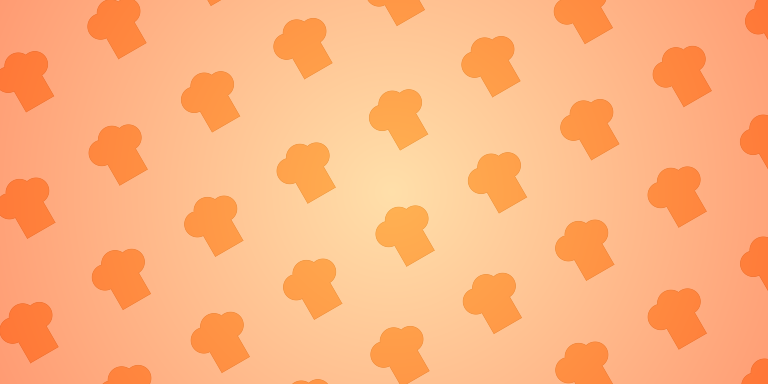
Give the GLSL for this pattern, as a Shadertoy shader.

```glsl
// Tilted chef hats on a sheared lattice over a warm radial gradient.
// Each hat is a union of three discs and a box; rows drift by smooth bumps.
// All lengths are in canvas heights.

const vec2 COLUMN_STEP = vec2(0.2406, 0.1385);
const float ROW_STEP = 0.3177;
const vec2 FIRST_HAT = vec2(0.0651, 0.7891);
const float TILT = 0.5236;

float bump(float x, float centre, float sharpness) {
    float d = x - centre;
    return exp(-sharpness * d * d);
}

float discDistance(vec2 p, vec2 centre, float radius) {
    return length(p - centre) - radius;
}

float boxDistance(vec2 p, vec2 halfSize) {
    vec2 q = abs(p) - halfSize;
    return length(max(q, 0.0)) + min(max(q.x, q.y), 0.0);
}

vec2 rotate(vec2 p, float angle) {
    float c = cos(angle), s = sin(angle);
    return vec2(c * p.x + s * p.y, c * p.y - s * p.x);
}

// Upright hat, mirrored about its axis.
float hatDistance(vec2 p) {
    float band = boxDistance(p - vec2(0.0, -0.0228), vec2(0.0427, 0.0488));
    float crown = discDistance(p, vec2(0.0, 0.0427), 0.0365);
    float sides = discDistance(vec2(abs(p.x), p.y), vec2(0.0401, 0.0258), 0.0346);
    return min(band, min(crown, sides));
}

// Centre of a hat; cell holds column and row, rows counted downward.
vec2 hatCentre(vec2 cell) {
    float row = cell.y;
    vec2 drift = vec2(0.0031 * row + 0.0195 * bump(row, 2.9, 1.6),
                      -0.0208 * bump(row, 1.7, 1.0));
    return FIRST_HAT + COLUMN_STEP * cell.x - vec2(0.0, ROW_STEP * row) + drift;
}

// Distance to the nearest hat among the neighbouring cells.
float patternDistance(vec2 p) {
    float column = round((p.x - FIRST_HAT.x) / COLUMN_STEP.x);
    float nearest = 1.0;
    for (int i = -1; i <= 1; i++) {
        float c = column + float(i);
        float row = round((FIRST_HAT.y + COLUMN_STEP.y * c - p.y) / ROW_STEP);
        for (int j = -1; j <= 1; j++) {
            vec2 local = rotate(p - hatCentre(vec2(c, row + float(j))), TILT);
            nearest = min(nearest, hatDistance(local - vec2(0.0044, 0.0)));
        }
    }
    return nearest;
}

void mainImage(out vec4 fragColor, in vec2 fragCoord) {
    vec2 p = fragCoord / iResolution.y;
    float pixel = 1.0 / iResolution.y;

    // Radial light, brightest near the middle.
    vec2 lightCentre = vec2(0.51 * iResolution.x / iResolution.y, 0.5);
    float falloff = length(p - lightCentre);
    vec3 paper = mix(vec3(1.0, 0.875, 0.665), vec3(1.0, 0.64, 0.475), falloff);
    vec3 hat = mix(vec3(1.0, 0.70, 0.325), vec3(1.0, 0.485, 0.225), falloff);

    // Hats with a faint darker rim.
    float d = patternDistance(p);
    float fill = smoothstep(0.5 * pixel, -0.5 * pixel, d);
    float rim = 1.0 - smoothstep(0.0, 0.001 + 0.5 * pixel, abs(d + 0.001));
    hat *= 1.0 - 0.05 * rim;

    fragColor = vec4(mix(paper, hat, fill), 1.0);
}
```
